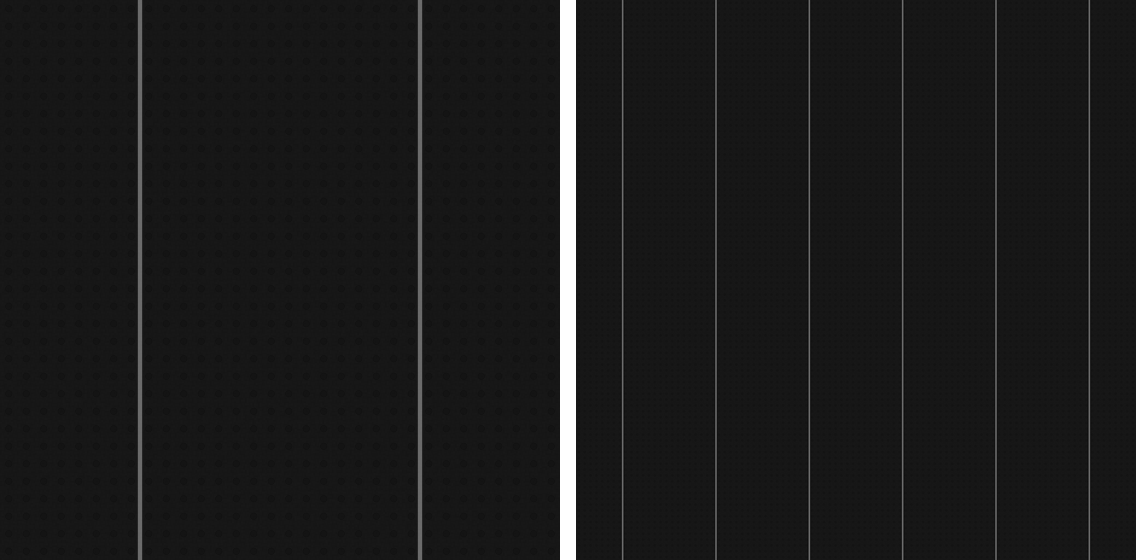
Left, the tile; right, the same tile 3 across and 3 down.
A three.js fragment shader for this pattern:

```glsl
varying vec2 vUv;

const vec3 BASE_COLOR = vec3(0.088);
const vec3 DOT_COLOR = vec3(0.078);
const vec3 RIM_COLOR = vec3(0.062);
const vec3 STRIPE_COLOR = vec3(0.42);
const vec3 STRIPE_EDGE_COLOR = vec3(0.18);

const float STRIPE_COUNT = 2.0;
const float DOT_COUNT = 32.0;
const float WEAVE_COUNT = 128.0;
const float GRAIN_COUNT = 256.0;
const float SOFTNESS = 0.001;

float hash(vec2 cell) {
  vec3 p = fract(vec3(cell.xyx) * 0.1031);
  p += dot(p, p.yzx + 33.33);
  return fract((p.x + p.y) * p.z);
}

// Random value per cell, wrapping at the canvas edges
float wrappedGrain(vec2 uv, float count) {
  return hash(mod(floor(uv * count), count)) - 0.5;
}

// Threads rise and dip in alternating cells
float weave(vec2 uv, float count) {
  vec2 cell = floor(uv * count);
  vec2 local = abs(fract(uv * count) - 0.5);
  float over = mod(cell.x + cell.y, 2.0);
  return 0.5 - 2.0 * mix(local.x, local.y, over);
}

// Distance to the centre of the nearest dot, in canvas units
float dotDistance(vec2 uv, float count) {
  return length(fract(uv * count) - 0.5) / count;
}

// Distance to the axis of the nearest vertical stripe
float stripeDistance(float x, float count) {
  return abs(fract(x * count) - 0.5) / count;
}

float fillBelow(float dist, float limit, float softness) {
  return 1.0 - smoothstep(limit - softness, limit + softness, dist);
}

void main() {
  // Woven ground
  float texture = 0.006 * weave(vUv, WEAVE_COUNT)
    + 0.006 * wrappedGrain(vUv, GRAIN_COUNT);
  vec3 color = BASE_COLOR + texture;

  // Pressed dots with a darker rim
  float dotDist = dotDistance(vUv, DOT_COUNT);
  float dotRadius = 0.2 / DOT_COUNT;
  float rim = fillBelow(abs(dotDist - dotRadius * 0.9), 0.0006, SOFTNESS);
  color = mix(color, DOT_COLOR + texture * 0.5, fillBelow(dotDist, dotRadius, SOFTNESS));
  color = mix(color, RIM_COLOR, rim * 0.7);

  // Vertical stripes with shaded edges
  float stripeDist = stripeDistance(vUv.x, STRIPE_COUNT);
  color = mix(color, STRIPE_EDGE_COLOR, fillBelow(stripeDist, 0.0046, SOFTNESS));
  color = mix(color, STRIPE_COLOR + texture, fillBelow(stripeDist, 0.0036, SOFTNESS));

  gl_FragColor = vec4(color, 1.0);
}
```
